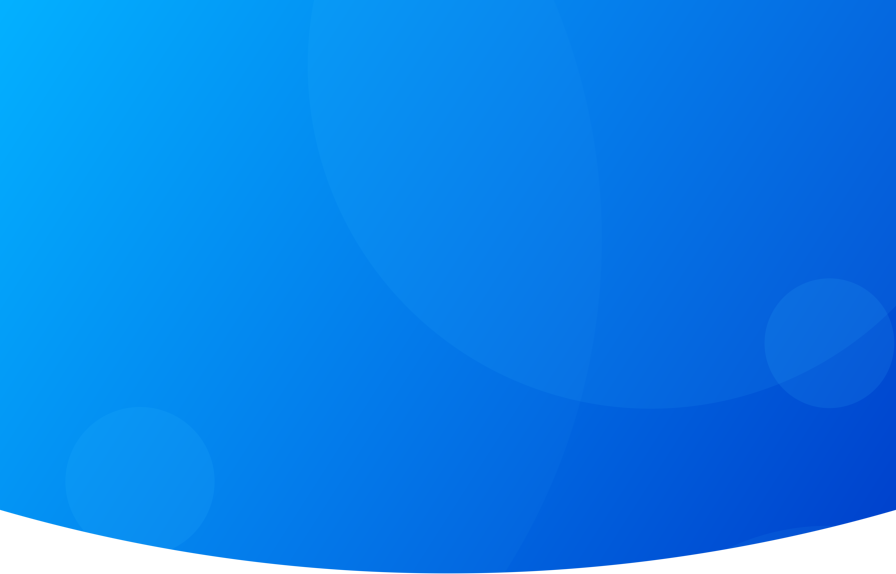
Give the GLSL for this background, as a Shadertoy shader.

```glsl
// Blue diagonal gradient with translucent discs above a curved white base.

// Layout space: height is 1, width is ASPECT, origin at the lower left
const float ASPECT = 1.561;

// Gradient from the upper left to the lower right corner
const vec3 SKY_BLUE  = vec3(0.000, 0.690, 1.000);
const vec3 MID_BLUE  = vec3(0.000, 0.465, 0.915);
const vec3 DEEP_BLUE = vec3(0.000, 0.245, 0.795);

// Curved lower border
const vec3  BASE_WHITE   = vec3(1.0);
const vec2  CURVE_CENTER = vec2(0.7805, 2.806);
const float CURVE_RADIUS = 2.805;

// Discs: center.xy, radius, opacity
const vec3 DISC_TINT = vec3(0.22, 0.76, 1.0);
const int  DISC_COUNT = 5;
const vec4 DISCS[DISC_COUNT] = vec4[](
    vec4(-0.0325,  0.583,  1.081, 0.045),
    vec4( 1.1340,  0.886,  0.598, 0.095),
    vec4( 1.4450,  0.402,  0.113, 0.120),
    vec4( 0.2439,  0.161,  0.130, 0.120),
    vec4( 1.4430, -0.323,  0.407, 0.080)
);

// Antialiased coverage of a disc
float discMask(vec2 p, vec2 center, float radius, float pixel) {
    float dist = length(p - center) - radius;
    return 1.0 - smoothstep(-0.75 * pixel, 0.75 * pixel, dist);
}

// Three-stop gradient along the falling diagonal
vec3 diagonalGradient(vec2 p) {
    vec2 diagonal = vec2(ASPECT, -1.0);
    float t = dot(p - vec2(0.0, 1.0), diagonal) / dot(diagonal, diagonal);
    vec3 upper = mix(SKY_BLUE, MID_BLUE, clamp(2.0 * t, 0.0, 1.0));
    return mix(upper, DEEP_BLUE, clamp(2.0 * t - 1.0, 0.0, 1.0));
}

void mainImage(out vec4 fragColor, in vec2 fragCoord) {
    vec2 p = fragCoord / iResolution.xy * vec2(ASPECT, 1.0);
    float pixel = 1.0 / iResolution.y;

    vec3 color = diagonalGradient(p);

    // Translucent discs
    for (int i = 0; i < DISC_COUNT; i++) {
        vec4 disc = DISCS[i];
        color = mix(color, DISC_TINT, disc.w * discMask(p, disc.xy, disc.z, pixel));
    }

    // White area below the curve
    float panel = discMask(p, CURVE_CENTER, CURVE_RADIUS, pixel);
    color = mix(BASE_WHITE, color, panel);

    fragColor = vec4(color, 1.0);
}
```
